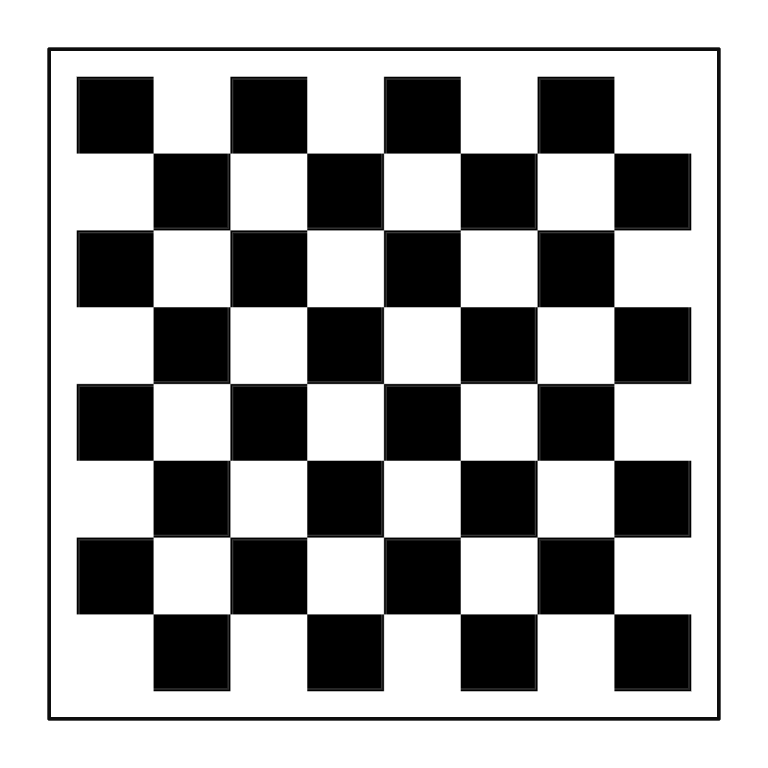
Give the GLSL for this pattern, as a Shadertoy shader.

```glsl
// Eight by eight black and white checkerboard inside a thin square frame.

const float CELLS = 8.0;
const float BOARD_SIZE = 0.8;
const float FRAME_HALF_SIZE = 0.436;
const float FRAME_WIDTH = 0.0048;
const float RIM_INSET = 0.0029;
const float RIM_WIDTH = 0.0017;

const vec3 PAPER = vec3(1.0);
const vec3 INK = vec3(0.0);
const vec3 FRAME_INK = vec3(0.05);
const vec3 RIM_GREY = vec3(0.22);

// Antialiased coverage of the region where the distance is negative
float coverage(float dist, float pixel) {
    return clamp(0.5 - dist / pixel, 0.0, 1.0);
}

// Coverage of a line of the given width centred on distance zero
float stroke(float dist, float width, float pixel) {
    float inner = clamp(dist - 0.5 * pixel, -0.5 * width, 0.5 * width);
    float outer = clamp(dist + 0.5 * pixel, -0.5 * width, 0.5 * width);
    return (outer - inner) / pixel;
}

float squareDistance(vec2 p, float halfSize) {
    vec2 d = abs(p) - halfSize;
    return length(max(d, 0.0)) + min(max(d.x, d.y), 0.0);
}

// Black share of the checker; grid lines lie on whole numbers
float checker(vec2 grid, float gridPixel) {
    vec2 wave = abs(mod(grid - 0.5, 2.0) - 1.0) - 0.5;
    vec2 side = clamp(2.0 * wave / gridPixel, -1.0, 1.0);
    return 0.5 - 0.5 * side.x * side.y;
}

// Distance to the nearest even grid line, in cells
float evenLineDistance(vec2 grid) {
    vec2 d = abs(mod(grid + 1.0, 2.0) - 1.0);
    return min(d.x, d.y);
}

void mainImage(out vec4 fragColor, in vec2 fragCoord) {
    float pixel = 1.0 / min(iResolution.x, iResolution.y);
    vec2 p = (fragCoord - 0.5 * iResolution.xy) * pixel;
    float cell = BOARD_SIZE / CELLS;
    float softPixel = 1.3 * pixel;

    // Squares, with the outermost cells extended up to the board edge
    vec2 grid = p / cell + 0.5 * CELLS;
    vec2 innerGrid = clamp(grid, 0.5, CELLS - 0.5);
    float board = coverage(squareDistance(p, 0.5 * BOARD_SIZE), softPixel);
    float black = board * checker(innerGrid, softPixel / cell);

    // Faint inset rim along the even grid lines
    float rimDistance = evenLineDistance(grid) * cell - RIM_INSET;
    float rim = stroke(rimDistance, RIM_WIDTH, pixel);
    vec3 color = mix(PAPER, mix(INK, RIM_GREY, rim), black);

    // Outer frame
    float frameDistance = squareDistance(p, FRAME_HALF_SIZE);
    color = mix(color, FRAME_INK, stroke(frameDistance, FRAME_WIDTH, pixel));

    fragColor = vec4(color, 1.0);
}
```
